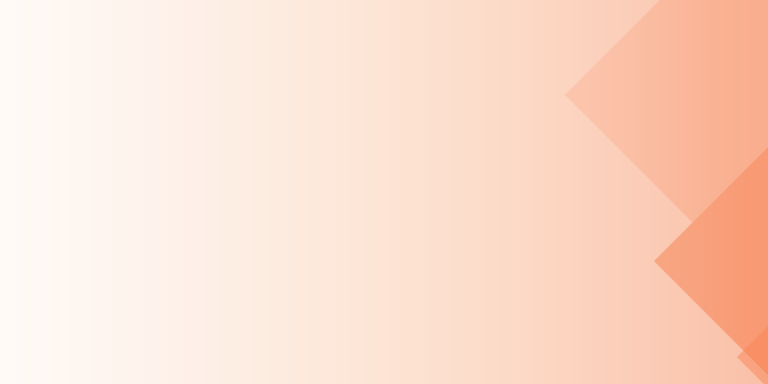
A Shadertoy shader for this background:

```glsl
// Peach horizontal gradient with translucent coral diamonds along the right edge.

// Coverage of a 45 degree wedge that opens rightward from its left corner.
float wedge(vec2 p, vec2 corner) {
    vec2 d = p - corner;
    float dist = (abs(d.y) - d.x) * 0.70711;
    float soft = 0.7 / iResolution.y;
    return 1.0 - smoothstep(-soft, soft, dist);
}

// Cream to peach ramp; t runs from the left edge to the right edge.
vec3 peachRamp(float t) {
    vec3 color = mix(vec3(1.0, 0.982, 0.965), vec3(0.995, 0.950, 0.925), clamp(t / 0.20, 0.0, 1.0));
    color = mix(color, vec3(0.992, 0.910, 0.855), clamp((t - 0.20) / 0.23, 0.0, 1.0));
    color = mix(color, vec3(0.988, 0.850, 0.775), clamp((t - 0.43) / 0.25, 0.0, 1.0));
    return mix(color, vec3(0.980, 0.750, 0.655), clamp((t - 0.68) / 0.32, 0.0, 1.0));
}

void mainImage(out vec4 fragColor, in vec2 fragCoord) {
    // Height spans 0 to 1, width 0 to 2
    vec2 p = fragCoord / iResolution.y;
    float t = fragCoord.x / iResolution.x;
    p.x += 2.0 - iResolution.x / iResolution.y;

    vec3 color = peachRamp(t);

    // Large pale diamond at the top
    vec3 pale = mix(vec3(0.984, 0.770, 0.675), vec3(0.976, 0.685, 0.560), smoothstep(1.47, 2.0, p.x));
    color = mix(color, pale, wedge(p, vec2(1.471, 0.753)));

    // Deeper diamond overlapping it
    vec3 coral = mix(vec3(0.973, 0.647, 0.510), vec3(0.973, 0.605, 0.455), smoothstep(1.70, 2.0, p.x));
    color = mix(color, coral, wedge(p, vec2(1.703, 0.320)));

    // Small translucent diamond in the bottom corner
    color = mix(color, vec3(0.972, 0.510, 0.330), 0.48 * wedge(p, vec2(1.919, 0.070)));

    fragColor = vec4(color, 1.0);
}
```
